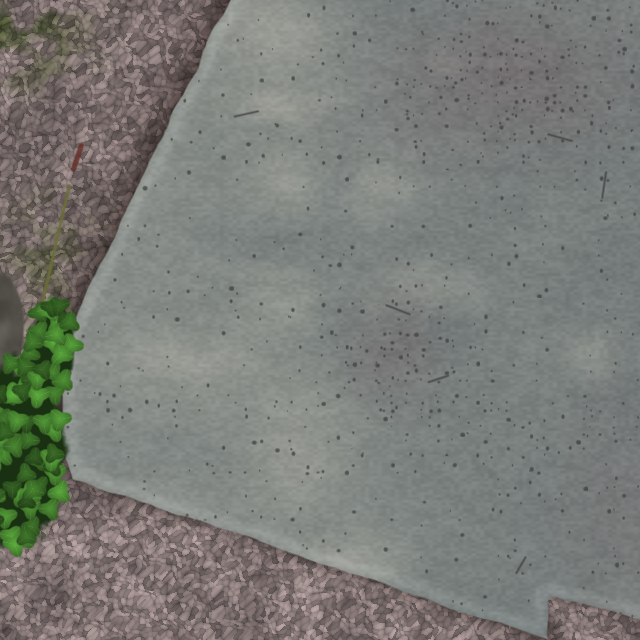
Reproduce this texture procedurally as a Shadertoy shader.

```glsl
// A pale, sun-dappled stone slab bordered by pink gravel and a clump of leaves.
// Edge distances cut the slab; noise, cellular pebbles and jittered grids of
// specks and leaves supply the surface detail.
#define SLAB_SHADE vec3(.455, .485, .48)
#define SLAB_LIGHT vec3(.635, .64, .605)
#define SLAB_PINK vec3(.465, .435, .445)
#define GRAVEL_TINT vec3(.475, .425, .42)
#define LEAF_TINT vec3(.27, .5, .18)
#define PEBBLE_SCALE 125.
#define LEAF_SCALE 30.
#define ROUGHNESS .012
#define GRAIN .055

float hash(vec2 p) {
  vec3 q = fract(p.xyx * .1031);
  q += dot(q, q.yzx + 33.33);
  return fract((q.x + q.y) * q.z);
}

vec2 hash2(vec2 p) { return vec2(hash(p), hash(p + 71.7)); }

float noise(vec2 p) {
  vec2 i = floor(p), f = fract(p);
  f *= f * (3. - 2. * f);
  return mix(mix(hash(i), hash(i + vec2(1, 0)), f.x),
             mix(hash(i + vec2(0, 1)), hash(i + 1.), f.x), f.y);
}

float fbm(vec2 p) {
  float sum = 0., amp = .5;
  for (int i = 0; i < 4; i++, amp *= .5) {
    sum += amp * noise(p);
    p = mat2(1.6, 1.2, -1.2, 1.6) * p + 7.3;
  }
  return sum;
}

vec2 warp(vec2 p, float scale) {
  return vec2(fbm(p * scale), fbm(p * scale + 40.)) - .47;
}

float glow(vec2 p, float x, float y, float rx, float ry) {
  vec2 q = (p - vec2(x, y)) / vec2(rx, ry);
  return exp(-dot(q, q));
}

// Antialiased coverage of a signed distance.
float cover(float d) { return clamp(.5 - .6 * d * iResolution.y, 0., 1.); }

float rod(vec2 p, vec2 center, vec2 extent) {
  p -= center;
  return length(p - extent * clamp(dot(p, extent) / dot(extent, extent), -1., 1.));
}

// Positive inside the slab: slanted left side, sloping foot, chipped corner.
float slabDistance(vec2 p) {
  p += ROUGHNESS * warp(p, 18.);
  float left = .098 + .486 * max(p.y - .465, 0.) + .4 * max(.29 - p.y, 0.);
  float foot = .251 - .338 * (p.x - .117);
  vec2 chip = vec2(.868 - p.x, p.y - .051 + .25 * (p.x - .87));
  float notch = length(max(chip, 0.)) + min(max(chip.x, chip.y), 0.) - .015;
  return min(min((p.x - left) * .92, (p.y - foot) * .947), notch);
}

vec3 gravel(vec2 p, float edge) {
  vec2 g = p * PEBBLE_SCALE + 1.5 * noise(p * 60.);
  float nearest = 9., tone = 0.;
  for (int k = 0; k < 9; k++) {
    vec2 cell = floor(g) + vec2(k % 3 - 1, k / 3 - 1);
    float d = length(g - cell - hash2(cell));
    if (d < nearest) { nearest = d; tone = hash(cell + 19.); }
  }
  float shade = (.76 + .5 * tone) * (1.12 - .4 * nearest * nearest);
  vec3 col = GRAVEL_TINT * shade * (.72 + .55 * fbm(p * 13.));
  float moss = glow(p, .02, .94, .1, .07) + .6 * glow(p, .08, .6, .07, .09);
  col = mix(col, vec3(.25, .29, .16) * shade, moss * smoothstep(.3, .65, fbm(p * 30.)));
  float upper = smoothstep(.24, .36, p.y);
  float shadow = exp(min(edge, 0.) / mix(.01, .03, upper));
  return mix(col, vec3(.19, .15, .14) * shade, shadow * mix(.45, .75, upper));
}

// Dark chips on a jittered grid; density selects how many cells are filled.
float specks(vec2 p, float scale, float density) {
  vec2 id = floor(p * scale), rnd = hash2(id + scale);
  vec2 q = (fract(p * scale) - .25 - .5 * rnd) / scale;
  q.x *= .8 + .7 * rnd.y;
  return step(hash(id + 5.), density) * cover(length(q) - mix(.0013, .0036, rnd.x * rnd.x));
}

vec3 slabColor(vec2 p, float edge) {
  // Sun dapples: center and radii.
  const vec4 dapples[11] = vec4[11](
    vec4(.43, .95, .09, .06), vec4(.45, .84, .09, .03), vec4(.45, .72, .05, .05),
    vec4(.61, .71, .05, .05), vec4(.28, .44, .13, .05), vec4(.44, .52, .07, .05),
    vec4(.67, .54, .08, .04), vec4(.93, .45, .04, .04), vec4(.48, .3, .09, .09),
    vec4(.56, .13, .1, .04), vec4(.69, .9, .03, .02));
  vec2 w = p + .07 * warp(p, 9.);
  float light = .32 * smoothstep(.8, .15, p.x) + .4 * (fbm(p * vec2(6, 10)) - .35);
  for (int i = 0; i < 11; i++) {
    vec4 s = dapples[i];
    light += .48 * glow(w, s.x, s.y, s.z, s.w);
  }
  light -= .25 * glow(w, .45, .62, .12, .04);
  vec3 col = mix(SLAB_SHADE, SLAB_LIGHT, clamp(light, 0., 1.));
  float pink = glow(w, .8, .87, .19, .11) + .7 * glow(w, .62, .45, .06, .08);
  col = mix(col, SLAB_PINK, min(.75 * pink + .35 * glow(w, .98, .22, .1, .18), .8));
  col += GRAIN * (noise(p * vec2(150, 240)) + fbm(p * vec2(35, 70)) - .97);
  col += .055 * glow(vec2(edge, 0), .012, 0., .01, 1.);
  float busy = .1 + .45 * pink + .25 * glow(p, .69, .35, .2, .08);
  float dark = .75 * max(specks(p, 43., busy), specks(p + .37, 83., .7 * busy));
  // Twigs: center and half extent.
  const vec4 twigs[6] = vec4[6](
    vec4(.622, .516, .018, -.007), vec4(.685, .408, .015, .005), vec4(.875, .785, .018, -.005),
    vec4(.814, .117, .007, .012), vec4(.385, .822, .018, .004), vec4(.944, .711, .003, .02));
  for (int i = 0; i < 6; i++)
    dark = max(dark, .75 * cover(rod(p, twigs[i].xy, twigs[i].zw) - .0016));
  return mix(col, vec3(.25), dark);
}

float foliage(vec2 p) {
  float low = length((p - vec2(.025, .29)) / vec2(.078, .145));
  return 1. - min(low, length((p - vec2(.082, .455)) / vec2(.036, .08)));
}

// Overlapping three-lobed leaves whose centers lie in the clump.
vec3 addLeaves(vec3 col, vec2 p) {
  col = mix(col, vec3(.1, .19, .07), smoothstep(-.05, .12, foliage(p) + .4 * fbm(p * 40.) - .2));
  for (int k = 0; k < 18; k++) {
    float layer = float(k / 9);
    vec2 g = p * LEAF_SCALE + layer * .5;
    vec2 cell = floor(g) + vec2(k % 3 - 1, k / 3 % 3 - 1), rnd = hash2(cell + layer * 31.);
    vec2 q = g - cell - rnd;
    if (foliage(p - q / LEAF_SCALE) < 0.) continue;
    float lobes = cos(3. * (atan(q.y, q.x) + 6.283 * rnd.x)), r = length(q);
    float size = (.48 + .12 * rnd.y) * (.8 + .2 * lobes);
    float tone = (.6 + .6 * rnd.y) * (1.15 - .65 * r) + .12 * q.y;
    col = mix(col, LEAF_TINT * tone + .05 * smoothstep(.97, 1., lobes), cover((r - size) / LEAF_SCALE));
  }
  return col;
}

void mainImage(out vec4 fragColor, in vec2 fragCoord) {
  vec2 p = fragCoord / iResolution.xy;
  float edge = slabDistance(p);
  vec3 col = mix(slabColor(p, edge), gravel(p, edge), cover(edge));
  // Side stone, stem and its red tip.
  float stone = length((p - vec2(-.005, .49)) / vec2(.042, .085));
  col = mix(col, vec3(.33, .32, .29) * (.7 + .6 * fbm(p * 25.)), 1. - smoothstep(.94, 1.06, stone));
  col = mix(col, vec3(.42, .43, .22), .85 * cover(rod(p, vec2(.083, .6), vec2(.025, .11)) - .0025));
  col = mix(col, vec3(.38, .17, .14), .8 * cover(rod(p, vec2(.121, .754), vec2(.006, .018)) - .004));
  fragColor = vec4(clamp(addLeaves(col, p), 0., 1.), 1);
}
```
